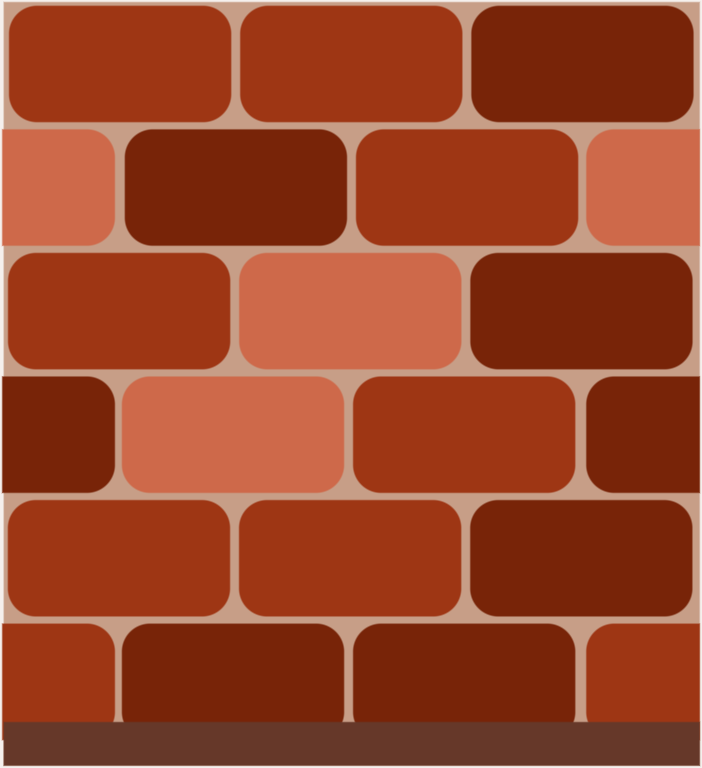
Write a Shadertoy shader that draws this texture.

```glsl
// Brick wall of six staggered rows of rounded bricks above a dark base strip.

// Lengths are fractions of the canvas height.
const vec2  PITCH       = vec2(0.3010, 0.1609);  // brick spacing
const vec2  HALF_BRICK  = vec2(0.1447, 0.0758);
const float CORNER      = 0.0365;
const float TOP_ROW_Y   = 0.9167;                // centre of the top row
const float EVEN_START  = 0.1556;                // first centre, even rows
const float ODD_START   = 0.0050;                // first centre, odd rows
const vec2  WALL_MIN    = vec2(0.0048, 0.0030);
const vec2  WALL_MAX    = vec2(0.9112, 0.9974);
const float OVERHANG    = 0.0020;                // cut bricks pass the left edge
const float BASE_TOP    = 0.0599;
const float SOFTNESS    = 0.0015;

const vec3 MARGIN = vec3(0.96, 0.94, 0.93);
const vec3 MORTAR = vec3(0.78, 0.62, 0.53);
const vec3 BASE   = vec3(0.40, 0.22, 0.16);
const vec3 CLAY[3] = vec3[3](
    vec3(0.470, 0.142, 0.032),   // dark
    vec3(0.620, 0.210, 0.078),   // medium
    vec3(0.807, 0.413, 0.290));  // light

// Clay index of each brick, three per row from the top; odd rows wrap around.
const int TONE[18] = int[18](
    1, 1, 0,
    2, 0, 1,
    1, 2, 0,
    0, 2, 1,
    1, 1, 0,
    1, 0, 0);

// Small sideways shift of the whole bricks in each row.
const float NUDGE[6] = float[6](0.0008, 0.0012, -0.0005, -0.0026, -0.0007, -0.0026);

float roundedBox(vec2 p, vec2 halfSize, float radius) {
    vec2 q = abs(p) - halfSize + radius;
    return length(max(q, 0.0)) + min(max(q.x, q.y), 0.0) - radius;
}

float boxBetween(vec2 p, vec2 low, vec2 high) {
    vec2 d = max(low - p, p - high);
    return max(d.x, d.y);
}

float coverage(float dist, float blur) {
    return 1.0 - smoothstep(-blur, blur, dist);
}

void mainImage(out vec4 fragColor, in vec2 fragCoord) {
    vec2 p = fragCoord / iResolution.y;
    float blur = max(SOFTNESS, 0.75 / iResolution.y);

    // Find the brick cell
    int row = int(clamp(floor((TOP_ROW_Y - p.y) / PITCH.y + 0.5), 0.0, 5.0));
    bool odd = row % 2 == 1;
    float start = odd ? ODD_START : EVEN_START;
    int lastCol = odd ? 3 : 2;
    int col = clamp(int(floor((p.x - start) / PITCH.x + 0.5)), 0, lastCol);

    // Place the brick
    vec2 centre = vec2(start + float(col) * PITCH.x, TOP_ROW_Y - float(row) * PITCH.y);
    bool cut = odd && (col == 0 || col == lastCol);
    if (!cut) centre.x += NUDGE[row];
    float brick = roundedBox(p - centre, HALF_BRICK, CORNER);
    vec2 brickMin = WALL_MIN - vec2(OVERHANG, 0.0);
    brick = max(brick, boxBetween(p, brickMin, WALL_MAX));

    // Layer margin, mortar, bricks and base strip
    float wall = boxBetween(p, WALL_MIN, WALL_MAX);
    float base = boxBetween(p, WALL_MIN, vec2(WALL_MAX.x, BASE_TOP));
    vec3 color = mix(MARGIN, MORTAR, coverage(wall, blur));
    color = mix(color, CLAY[TONE[row * 3 + col % 3]], coverage(brick, blur));
    color = mix(color, BASE, coverage(base, blur));
    fragColor = vec4(color, 1.0);
}
```
